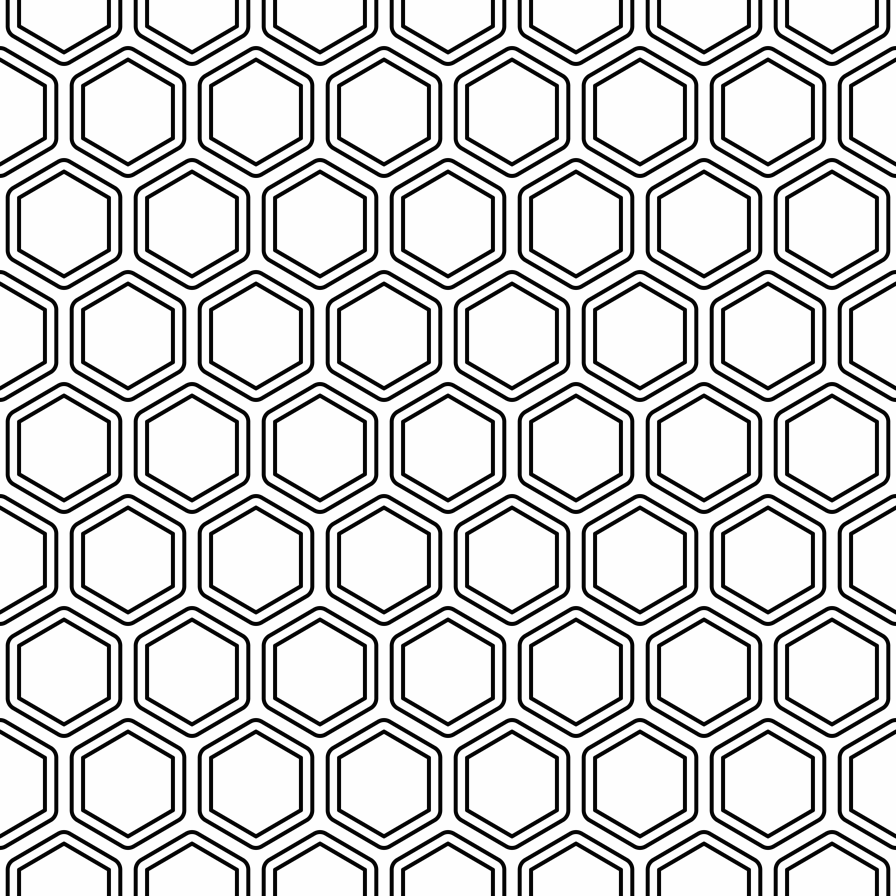
Write a three.js fragment shader that draws this pattern.

```glsl
varying vec2 vUv;

// Signed distance to a pointy-top hexagon with the given apothem
float hexagon(vec2 p, float apothem) {
  const vec2 normal = vec2(-0.8660254, 0.5);
  p = abs(p.yx);
  p -= 2.0 * min(dot(normal, p), 0.0) * normal;
  float halfSide = apothem * 0.5773503;
  p -= vec2(clamp(p.x, -halfSide, halfSide), apothem);
  return length(p) * sign(p.y);
}

// Distance to the nearest hexagon in every second row
float hexRows(vec2 grid) {
  vec2 local = vec2(fract(grid.x), mod(grid.y, 2.0)) - vec2(0.5, 1.0);
  return hexagon(local * vec2(1.0, 0.8660254), 0.351);
}

void main() {
  // Seven columns, eight staggered rows; one unit is a column width
  vec2 grid = vUv * vec2(7.0, 8.0);
  float pixel = fwidth(vUv.x) * 7.0;

  float dist = min(hexRows(grid + vec2(0.0, 1.0)), hexRows(grid + vec2(0.5, 0.0)));

  // Crisp inner outline and its rounded outer offset
  float outline = min(abs(dist), abs(dist - 0.089)) - 0.0155;
  float ink = 1.0 - smoothstep(-0.7 * pixel, 0.7 * pixel, outline);

  gl_FragColor = vec4(mix(vec3(0.995), vec3(0.01), ink), 1.0);
}
```
